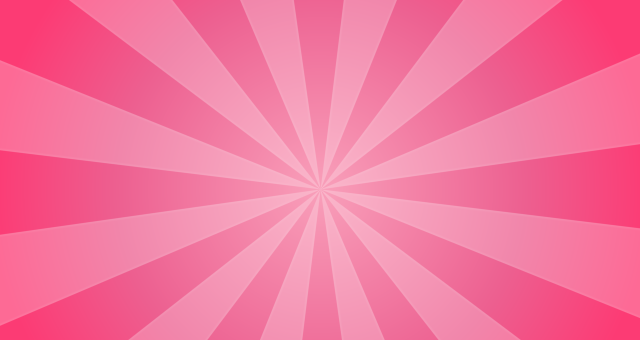
A WebGL 1 fragment shader for this background:

```glsl
precision highp float;
// Pink sunburst: twelve pale rays over a radial glow, centred below the middle.

uniform vec2 u_resolution;

const float PI = 3.14159265;

// Signed distance to the nearest ray edge, positive inside a pale ray.
float rayDistance(vec2 p) {
  float period = PI / 6.0;
  float angle = atan(p.y, p.x) - 0.2714;
  float offset = abs(mod(angle + 0.5 * period, period) - 0.5 * period);
  return (0.25 * period - offset) * length(p);
}

// Soft pink at the centre, through rose, to hot pink at the rim.
vec3 glow(float radius) {
  vec3 softPink = vec3(0.975, 0.625, 0.73);
  vec3 rose = vec3(0.928, 0.375, 0.565);
  vec3 hotPink = vec3(0.99, 0.23, 0.455);
  vec3 inner = mix(softPink, rose, clamp(radius / 0.6, 0.0, 1.0));
  return mix(inner, hotPink, clamp((radius - 0.6) / 0.37, 0.0, 1.0));
}

void main() {
  // Canvas heights, measured from the point where the rays meet.
  vec2 p = (gl_FragCoord.xy - vec2(0.501, 0.443) * u_resolution) / u_resolution.y;
  float pixel = 1.0 / u_resolution.y;
  float radius = length(p);

  // Translucent white rays with a faint bright rim.
  float d = rayDistance(p);
  float ray = smoothstep(-0.7 * pixel, 0.7 * pixel, d);
  float rim = 1.0 - smoothstep(0.0, 0.004 + pixel, abs(d - 0.002));
  rim *= smoothstep(0.03, 0.15, radius);

  vec3 color = mix(glow(radius), vec3(1.0), 0.24 * ray + 0.05 * rim * ray);
  gl_FragColor = vec4(color, 1.0);
}
```
